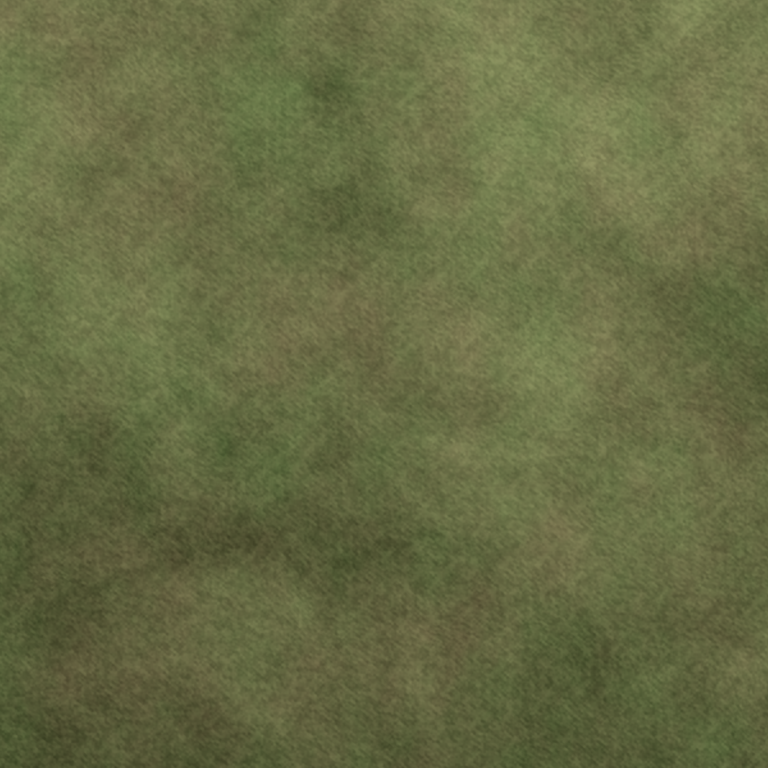
Reproduce this texture procedurally as a WebGL 2 fragment shader.

```glsl
#version 300 es
precision highp float;
// Mottled olive-green felt: soft cloudy stains under a fine diagonal nap.

uniform vec2 u_resolution;
out vec4 fragColor;

const vec3 SHADOW_OLIVE = vec3(0.270, 0.288, 0.165);
const vec3 LIGHT_OLIVE = vec3(0.515, 0.533, 0.350);
const vec3 RUST_SHIFT = vec3(0.085, -0.035, 0.030);

float hash(vec2 p) {
    return fract(sin(dot(p, vec2(127.1, 311.7))) * 43758.5453);
}

mat2 rotation(float angle) {
    float c = cos(angle), s = sin(angle);
    return mat2(c, s, -s, c);
}

// Smooth value noise, centred on zero.
float noise(vec2 p) {
    vec2 cell = floor(p);
    vec2 f = fract(p);
    vec2 w = f * f * f * (f * (f * 6.0 - 15.0) + 10.0);
    float low = mix(hash(cell), hash(cell + vec2(1.0, 0.0)), w.x);
    float high = mix(hash(cell + vec2(0.0, 1.0)), hash(cell + vec2(1.0, 1.0)), w.x);
    return mix(low, high, w.y) - 0.5;
}

// Layered noise; each octave is turned to hide the lattice.
float fbm(vec2 p, int octaves, float gain) {
    mat2 turn = rotation(0.65);
    float sum = 0.0, amplitude = 1.0, total = 0.0;
    for (int i = 0; i < octaves; i++) {
        sum += amplitude * noise(p);
        total += amplitude;
        amplitude *= gain;
        p = turn * p * 2.03 + vec2(17.3, 9.1);
    }
    return sum / total;
}

// Short fibres lying along the given angle.
float nap(vec2 uv, float angle, vec2 density) {
    vec2 along = rotation(-angle) * uv;
    return noise(along * density);
}

// Broad stains, bent by a slow warp.
float stains(vec2 uv) {
    vec2 warp = vec2(fbm(uv * 3.0 + 4.7, 3, 0.5), fbm(uv * 3.0 + 31.2, 3, 0.5));
    vec2 p = uv + 0.16 * warp;
    float broad = fbm(p * vec2(3.4, 4.2) + 12.6, 6, 0.58);
    float small = fbm(p * 13.0 + 52.4, 5, 0.65);
    return 0.85 * broad + 0.55 * small;
}

float fibres(vec2 uv) {
    vec2 bent = uv + 0.012 * vec2(noise(uv * 14.0), noise(uv * 14.0 + 40.0));
    float coarse = nap(bent, -0.55, vec2(75.0, 140.0));
    float fine = nap(bent + 3.1, -0.70, vec2(150.0, 270.0));
    float dust = noise(uv * 300.0 + 7.7);
    return 0.13 * coarse + 0.28 * fine + 0.20 * dust;
}

void main() {
    vec2 uv = gl_FragCoord.xy / min(u_resolution.x, u_resolution.y);
    float height = gl_FragCoord.y / u_resolution.y;

    // Brightness: lighter toward the top, then stains and fibres.
    float tone = 0.54 + 0.50 * (height - 0.5) + stains(uv) + fibres(uv);
    vec3 colour = mix(SHADOW_OLIVE, LIGHT_OLIVE, clamp(tone, -0.15, 1.2));

    // Hue: drift between rusty brown and clear green.
    float rust = fbm(uv * vec2(8.5, 7.0) + 83.0, 6, 0.68);
    colour += RUST_SHIFT * rust;

    fragColor = vec4(clamp(colour, 0.0, 1.0), 1.0);
}
```
